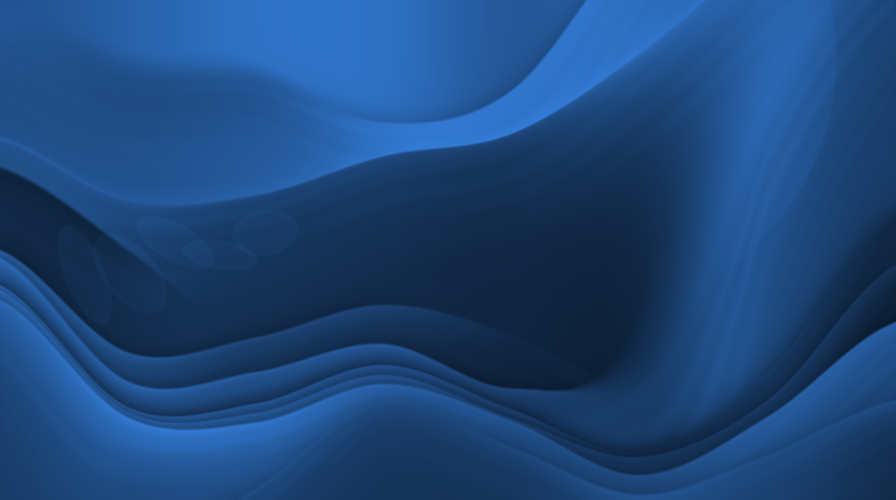
Write a WebGL 2 fragment shader that draws this background.

```glsl
#version 300 es
precision highp float;
// Flowing blue satin folds around a dark hollow. Spline edges are painted from
// back to front; each fold shades from a lit rim into its body, casts a soft
// shadow on the layer behind, and carries fine gradient-noise streaks.
uniform vec2 u_resolution;
out vec4 outColor;

const vec3 SATIN = vec3(.235, .577, 1.);

vec2 hashDir(vec2 cell) {
    float a = 6.2832 * fract(sin(dot(cell, vec2(127.1, 311.7))) * 43758.5);
    return vec2(cos(a), sin(a));
}

float gradientNoise(vec2 p) {
    vec2 i = floor(p), f = fract(p), u = f * f * (3. - 2. * f), e = vec2(1, 0);
    float low = mix(dot(hashDir(i), f), dot(hashDir(i + e), f - e), u.x);
    float high = mix(dot(hashDir(i + e.yx), f - e.yx), dot(hashDir(i + 1.), f - 1.), u.x);
    return mix(low, high, u.y);
}

float knot(int i, mat2x4 k) {
    i = clamp(i, 0, 7);
    return i < 4 ? k[0][i] : k[1][i - 4];
}

// Catmull-Rom spline through eight evenly spaced values across the canvas
float along(float x, mat2x4 k) {
    float s = clamp(x, 0., 1.) * 7.;
    int i = int(min(floor(s), 6.));
    float t = s - float(i);
    float a = knot(i - 1, k), b = knot(i, k), c = knot(i + 1, k), d = knot(i + 2, k);
    return b + .5 * t * (c - a + t * (2. * a - 5. * b + 4. * c - d + t * (3. * (b - c) + d - a)));
}

// Approximate distance beneath a spline edge; p.y runs down from the top
float beneath(vec2 p, float aspect, mat2x4 edge) {
    float h = .004;
    float slope = (along(p.x + h, edge) - along(p.x - h, edge)) / (2. * h * aspect);
    return (p.y - along(p.x, edge)) / sqrt(1. + slope * slope);
}

// look = falloff width, edge softness, shadow cast, rim glint
float fold(float tone, vec2 p, float aspect, mat2x4 edge, mat2x4 rim, mat2x4 body, vec4 look) {
    float d = beneath(p, aspect, edge), inside = max(d, 0.);
    float soft = max(look.y, .8 / u_resolution.y);
    float fade = exp(-inside / look.x);
    float streak = gradientNoise(vec2(p.x * 3., d * 45. + p.x * 4.));
    float cloth = mix(along(p.x, body), along(p.x, rim), fade) + look.w * exp(-inside / .006);
    cloth += .06 * streak * fade * smoothstep(0., .03, inside);
    float shadow = 1. - look.z * exp(min(d, 0.) / .022);
    return mix(tone * shadow, cloth, smoothstep(-soft, soft, d));
}

// Translucent petal: faint fill with a brighter outline
float petal(vec2 p, vec2 center, vec2 radius, float angle) {
    float c = cos(angle), s = sin(angle);
    float r = length(mat2(c, -s, s, c) * (p - center) / radius) - 1.;
    return smoothstep(.05, -.05, r) * (.6 + .5 * exp(9. * min(r, .1)));
}

void main() {
    vec2 uv = gl_FragCoord.xy / u_resolution, p = vec2(uv.x, 1. - uv.y);
    float aspect = u_resolution.x / u_resolution.y, x = p.x;
    vec2 q = vec2(x * aspect, p.y);

    // Upper sheet and the bright band under its dip
    float tone = along(x, mat2x4(.56, .66, .77, .76, .6, .68, .6, .6));
    float crisp = smoothstep(.22, .42, x);
    tone = fold(tone, p, aspect, mat2x4(.02, .135, .15, .245, .18, -.14, -.35, -.47),
        mat2x4(.6, .47, .54, .78, .8, .78, .7, .6), mat2x4(.5, .56, .62, .7, .74, .72, .62, .6),
        vec4(.11, mix(.05, .004, crisp), .18 * crisp, 0));

    // Dark hollow
    tone = fold(tone, p, aspect, mat2x4(.275, .4, .39, .312, .267, .105, -.116, -.32),
        mat2x4(.56, .52, .45, .46, .44, .66, .68, .6), mat2x4(.34, .32, .3, .27, .24, .24, .62, .5),
        vec4(.13, .003, -.1, .1));

    // Left pocket with petals
    float pocket = fold(tone, p, aspect, mat2x4(.335, .5, .7, .8, 1, 1, 1, 1),
        mat2x4(vec4(.23), vec4(.23)), mat2x4(vec4(.32), vec4(.32)), vec4(.09, .006, -.15, 0));
    tone = mix(tone, pocket, smoothstep(.24, .1, x));
    for (int i = 0; i < 5; i++) {
        float n = float(i);
        vec2 center = vec2(.17 + .09 * n, .55 - .02 * n + .025 * sin(n * 2.4));
        vec2 radius = vec2(.105 - .01 * n, .04 + .012 * sin(n * 1.7));
        tone += .042 * petal(q, center, radius, 1.2 - .35 * n);
    }

    // Veil rising from the hollow, then its lip melting into the right-hand sweep
    float veil = smoothstep(.55, .3, x), melt = smoothstep(.62, .8, x);
    tone = fold(tone, p, aspect, mat2x4(.5, .705, .675, .61, .67, .8, .9, 1),
        mat2x4(.68, .58, .46, .45, .28, .24, .24, .24), mat2x4(.6, .42, .36, .33, .25, .24, .24, .24),
        vec4(.035, .004, .2 * veil, .06 * veil));
    tone = fold(tone, p, aspect, mat2x4(.516, .763, .744, .688, .777, .7, .14, -.14),
        mat2x4(.74, .7, .6, .62, .48, .36, .74, .55), mat2x4(.55, .48, .45, .42, .42, .5, .42, .4),
        mix(vec4(.05, .004, .2, .06), vec4(.25, .12, 0, 0), melt));
    float arc = length(q - vec2(1.163, .116)) - .51;
    tone -= .035 * smoothstep(-.003, .003, arc) * exp(-5. * max(arc, 0.)) * smoothstep(.78, .88, x);

    // Stacked thin folds, dark where they climb on the right
    tone = fold(tone, p, aspect, mat2x4(.57, .814, .807, .73, .819, .902, .744, .43),
        mat2x4(.78, .72, .64, .6, .5, .3, .37, .25), mat2x4(.6, .55, .52, .5, .42, .4, .33, .3),
        vec4(.05, .003, .28, .05));
    tone = fold(tone, p, aspect, mat2x4(.58, .824, .826, .75, .837, .914, .8, .53),
        mat2x4(.75, .7, .65, .62, .5, .36, .4, .32), mat2x4(.6, .55, .52, .5, .42, .38, .3, .2),
        vec4(.05, .003, .22, .04));

    // Broad lit front fold and foreground mound
    tone = fold(tone, p, aspect, mat2x4(.6, .835, .845, .768, .842, .95, .833, .644),
        mat2x4(.68, .8, .78, .66, .55, .5, .62, .62), mat2x4(.4, .38, .42, .46, .42, .45, .42, .42),
        vec4(.11, .004, .25, .06));
    tone = fold(tone, p, aspect, mat2x4(1.16, 1.12, .977, .805, .895, .99, .91, .8),
        mat2x4(.4, .4, .5, .5, .46, .55, .5, .5), mat2x4(.4, .4, .36, .35, .34, .42, .42, .28),
        vec4(.06, .005, .15, .05));
    outColor = vec4(SATIN * clamp(tone, 0., 1.), 1);
}
```
